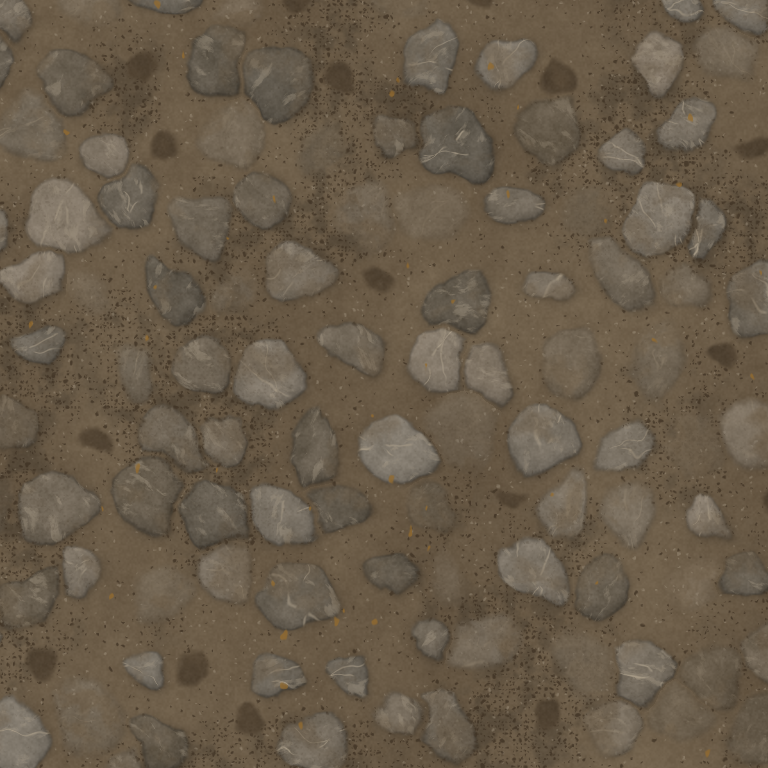
Write a Shadertoy shader that draws this texture.

```glsl
#define GRID 10.4
#define JITTER 0.5
#define PIT_SHARE 0.10
#define GAP 0.035
#define MUD_DARK vec3(0.375, 0.315, 0.240)
#define MUD_LIGHT vec3(0.475, 0.412, 0.325)
#define STONE_DARK vec3(0.385, 0.345, 0.285)
#define STONE_LIGHT vec3(0.535, 0.487, 0.425)
#define VEIN vec3(0.66, 0.61, 0.53)
#define PIT vec3(0.285, 0.235, 0.175)
#define CRUMB vec3(0.235, 0.185, 0.130)
#define LEAF vec3(0.58, 0.42, 0.18)

vec3 hash3(vec2 p) {
    vec3 q = fract(p.xyx * vec3(0.1031, 0.1030, 0.0973));
    q += dot(q, q.yxz + 33.33);
    return fract((q.xxy + q.yzz) * q.zyx);
}

float noise(vec2 p) {
    vec2 i = floor(p), f = fract(p);
    f = f * f * (3.0 - 2.0 * f);
    float low = mix(hash3(i).x, hash3(i + vec2(1, 0)).x, f.x);
    float high = mix(hash3(i + vec2(0, 1)).x, hash3(i + vec2(1, 1)).x, f.x);
    return mix(low, high, f.y);
}

float fbm(vec2 p) {
    float sum = 0.0, amp = 0.5;
    for (int i = 0; i < 5; i++) {
        sum += amp * noise(p);
        p = mat2(1.6, 1.2, -1.2, 1.6) * p + 7.3;
        amp *= 0.5;
    }
    return sum;
}

mat2 rotation(float a) {
    return mat2(cos(a), sin(a), -sin(a), cos(a));
}

// Distance to a lumpy, rotated oval, in grid cells
float pebble(vec2 q, vec3 seed, float size) {
    float aspect = mix(0.62, 0.95, seed.y);
    q = rotation(seed.x * 6.283) * q;
    q.y /= aspect;
    float a = atan(q.y, q.x);
    float lumps = 0.07 * sin(2.0 * a + seed.z * 40.0) + 0.08 * sin(3.0 * a + seed.y * 50.0)
                + 0.035 * sin(5.0 * a + seed.x * 60.0);
    return (length(q) - size * (1.0 + lumps)) * aspect;
}

// Scattered irregular grains; density is the chance per cell
float grains(vec2 uv, float scale, float density) {
    vec2 p = uv * scale + 0.5 * vec2(noise(uv * scale * 1.7), noise(uv * scale * 1.7 + 31.0));
    vec3 h = hash3(floor(p) + scale);
    float radius = mix(0.15, 0.38, h.x * h.y);
    float d = length(fract(p) - 0.5 - (h.xy - 0.5) * 0.3) - radius;
    float aa = scale / iResolution.y;
    return smoothstep(aa, -aa, d) * step(h.z, density);
}

void mainImage(out vec4 fragColor, in vec2 fragCoord) {
    vec2 uv = fragCoord / iResolution.y;
    vec2 p = uv * GRID;
    float aa = GRID / iResolution.y;
    p += 0.16 * (vec2(noise(p * 2.6), noise(p * 2.6 + 19.0)) - 0.5);
    p += 0.035 * (vec2(noise(p * 11.0), noise(p * 11.0 + 47.0)) - 0.5);

    // Nearest and second nearest pebble
    float d = 9.0, second = 9.0, size = 1.0;
    vec2 rel = vec2(0), id = vec2(0);
    for (int y = -1; y <= 1; y++)
    for (int x = -1; x <= 1; x++) {
        vec2 cell = floor(p) + vec2(x, y);
        vec3 place = hash3(cell + 3.7), shape = hash3(cell + 91.3);
        vec2 stagger = vec2(0.5 * mod(cell.y, 2.0) - 0.25, 0.0);
        vec2 q = p - cell - 0.5 - stagger - (place.xy - 0.5) * JITTER;
        float s = place.z < PIT_SHARE ? 0.21 : mix(0.30, 0.56, shape.z);
        float dist = pebble(q, shape, s);
        if (dist < d) { second = d; d = dist; rel = q; id = cell; size = s; }
        else second = min(second, dist);
    }
    d = max(d, 0.5 * (d - second) + GAP);
    vec3 kind = hash3(id + 151.9);
    bool isPit = hash3(id + 3.7).z < PIT_SHARE;

    // Mud with grit
    float patches = fbm(uv * 5.0 + 2.0);
    float mottle = fbm(uv * 48.0);
    float fine = noise(uv * 270.0) + noise(uv * 430.0) - 1.0;
    vec3 mud = mix(MUD_DARK, MUD_LIGHT, 0.5 + 1.1 * (patches - 0.48) + 0.5 * (mottle - 0.48));
    mud += 0.022 * fine;
    float cluster = smoothstep(0.46, 0.70, fbm(uv * 7.0 + 40.0));
    mud *= 1.0 - 0.20 * cluster * smoothstep(0.35, 0.7, mottle);
    mud = mix(mud, VEIN, 0.40 * grains(uv, 170.0, 0.06));

    if (isPit) {
        float hole = smoothstep(0.05, -0.05, d);
        mud = mix(mud, PIT * (0.9 + 0.3 * mottle) + 0.02 * fine, 0.85 * hole);
    } else {
        // Stone body, lit from the upper left
        float buried = smoothstep(0.45, 1.0, kind.x);
        float dome = smoothstep(-0.26, 0.0, d);
        float light = dot(rel / size, normalize(vec2(-0.5, 0.85)));
        vec3 stone = mix(STONE_DARK, STONE_LIGHT, kind.y + 0.9 * (mottle - 0.48));
        stone = mix(stone, stone.ggg * vec3(1.02, 1.0, 0.94), 0.45 * kind.z);
        stone *= 1.0 + 0.12 * light * dome - 0.08 * dome * dome;
        stone *= 1.0 - 0.20 * smoothstep(-0.05, 0.0, d) * (1.0 - buried);
        stone += 0.03 * fine;

        // Scuffs and pale veins
        vec2 local = rotation(kind.z * 6.283) * rel;
        float scuff = smoothstep(0.56, 0.74, fbm(local * vec2(5.0, 11.0) + id * 7.0));
        float bend = local.y + 0.22 * (noise(local * 4.0 + id * 5.0) - 0.5);
        float line = min(abs(bend - 0.06), abs(bend + 0.7 * local.x + 0.1));
        float vein = smoothstep(0.012 + aa, 0.0, line) * smoothstep(0.42, 0.62, noise(local * 6.0 + id * 3.0));
        vein *= step(0.45, kind.y * 0.5 + kind.z * 0.5);
        stone = mix(stone, VEIN, (0.38 * scuff + 0.55 * vein) * (1.0 - 0.6 * buried));

        // Mud film, contact shade and edge
        float film = buried * 0.72 + 0.45 * smoothstep(0.48, 0.72, fbm(p * 2.2 + 60.0));
        stone = mix(stone, mud * 1.03, clamp(film, 0.0, 0.85));
        float shade = exp(-max(d, 0.0) * 26.0) * (1.0 - 0.8 * buried);
        mud *= 1.0 - shade * (0.15 - 0.09 * clamp(light, -1.0, 1.0));
        float soft = aa + mix(0.012, 0.09, buried);
        mud = mix(mud, stone, smoothstep(soft, -soft, d));
    }

    // Loose crumbs and rare leaf flecks
    float open = mix(0.18, 1.0, smoothstep(-0.06, 0.04, d));
    float crumbs = max(grains(uv, 120.0, 0.03 + 0.42 * cluster), grains(uv + 0.37, 210.0, 0.05 + 0.40 * cluster));
    vec3 color = mix(mud, CRUMB, 0.72 * crumbs * open);
    color = mix(color, LEAF, 0.75 * grains(uv * vec2(1.0, 0.7), 85.0, 0.006));
    fragColor = vec4(color, 1.0);
}
```
